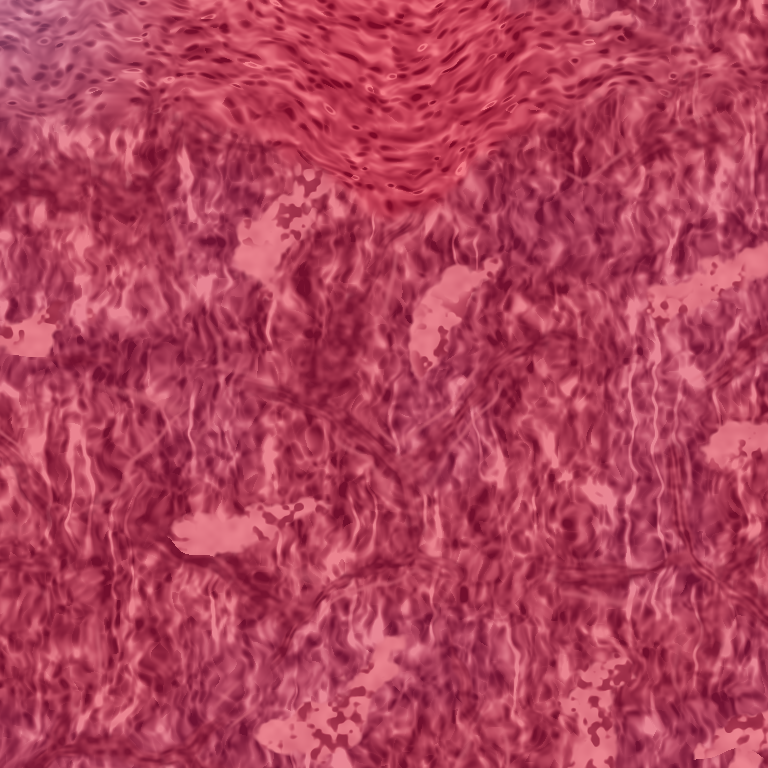
Write a WebGL 2 fragment shader that draws this texture.

```glsl
#version 300 es
precision highp float;

#define GLAND_SCALE 3.6
#define NUCLEUS_SCALE vec2(84.0, 52.0)
#define SPINDLE_SCALE vec2(44.0, 88.0)
#define CLEFT_SCALE vec2(38.0, 9.0)
#define CLEFT_STRENGTH 0.42
#define GRAIN_STRENGTH 1.0
#define SEPTUM_WIDTH 0.10
#define LUMEN_SHARE 0.72
#define EPITHELIUM_TONE 0.57
#define STROMA_TONE 0.62

uniform vec2 u_resolution;
out vec4 fragColor;

// Integer hash: two values in 0..1 per lattice point
vec2 hash2(vec2 cell) {
    uvec2 h = uvec2(ivec2(floor(cell))) * uvec2(1597u, 3812u) + uvec2(741u, 295u);
    for (int i = 0; i < 3; i++) {
        h = h * 1664525u + 10139u;
        h.x += h.y * 1664525u;
        h.y += h.x * 1664525u;
        h ^= h >> 16u;
    }
    return vec2(h & 65535u) / 65535.0;
}

float noise(vec2 p) {
    vec2 i = floor(p), f = fract(p);
    f = f * f * (3.0 - 2.0 * f);
    float low = mix(hash2(i).x, hash2(i + vec2(1, 0)).x, f.x);
    float high = mix(hash2(i + vec2(0, 1)).x, hash2(i + vec2(1, 1)).x, f.x);
    return mix(low, high, f.y);
}

// Two turned octaves, centred on zero
float rough(vec2 p) {
    vec2 turned = mat2(0.8, 0.6, -0.6, 0.8) * p;
    return 0.65 * noise(turned) + 0.45 * noise(p * 1.7 + 19.0) - 0.55;
}

vec2 wobble(vec2 p) {
    return vec2(noise(p), noise(p + 37.0)) - 0.5;
}

struct Cell { vec2 id; vec2 offset; float dist; float edge; };

// Nearest scattered centre and gap to the second nearest
Cell nearestCell(vec2 p) {
    Cell c = Cell(vec2(0), vec2(0), 9.0, 0.0);
    float second = 9.0;
    for (int y = -1; y <= 1; y++)
    for (int x = -1; x <= 1; x++) {
        vec2 id = floor(p) + vec2(x, y);
        vec2 offset = p - id - 0.05 - 0.9 * hash2(id);
        float d = length(offset);
        if (d < c.dist) {
            second = c.dist;
            c.id = id; c.offset = offset; c.dist = d;
        } else second = min(second, d);
    }
    c.edge = second - c.dist;
    return c;
}

// Stain ramp from dense nuclei to pale lumen
vec3 stain(float t) {
    t = clamp(t, 0.0, 1.0) * 3.0;
    vec3 c = mix(vec3(0.46, 0.06, 0.18), vec3(0.61, 0.17, 0.275), min(t, 1.0));
    c = mix(c, vec3(0.76, 0.30, 0.39), clamp(t - 1.0, 0.0, 1.0));
    return mix(c, vec3(0.92, 0.51, 0.56), clamp(t - 2.0, 0.0, 1.0));
}

float stromaFloor(float x) {
    float dip = (x - 0.52) / 0.15;
    return 0.84 + 0.05 * x - 0.15 * exp(-dip * dip);
}

// Upright smeared nuclei divided by pale clefts
float epithelium(vec2 p) {
    vec2 q = p + 0.018 * wobble(p * 22.0) + 0.008 * wobble(p * 60.0);
    Cell n = nearestCell(q * NUCLEUS_SCALE);
    float nucleus = 1.0 - smoothstep(0.15, 0.75, n.dist);
    float tone = EPITHELIUM_TONE - nucleus * mix(0.0, 0.40, hash2(n.id + 91.0).x);
    tone += GRAIN_STRENGTH * (0.85 * rough(q * vec2(105, 70)) + 0.45 * (noise(q * vec2(62, 22)) - 0.5));
    tone += 0.22 * (noise(p * vec2(20, 11)) - 0.5);
    float ridge = 1.0 - smoothstep(0.02, 0.14, abs(noise(q * CLEFT_SCALE) - 0.5));
    return tone + CLEFT_STRENGTH * ridge * smoothstep(0.35, 0.65, noise(p * vec2(25, 15) + 50.0));
}

// Wavy fibres with slender nuclei and a few pale gaps
float stroma(vec2 p) {
    vec2 q = vec2(p.x, p.y - 0.6 * stromaFloor(p.x)) + 0.03 * wobble(p * 16.0) + 0.01 * wobble(p * 50.0);
    Cell n = nearestCell(q * SPINDLE_SCALE);
    vec2 kind = hash2(n.id + 17.0);
    float spindle = (1.0 - smoothstep(0.1, 0.5, n.dist)) * smoothstep(0.2, 0.8, kind.x);
    float gap = smoothstep(0.12, 0.28, n.dist) * (1.0 - smoothstep(0.28, 0.5, n.dist));
    float tone = STROMA_TONE + 0.55 * (noise(q * vec2(34, 105)) - 0.5);
    tone += GRAIN_STRENGTH * 0.6 * rough(q * vec2(70, 110)) - 0.50 * spindle;
    return tone + 0.35 * gap * step(0.92, kind.y);
}

// Signed distance to a ragged tapered cavity inside a gland
float lumenDistance(Cell gland, vec2 p) {
    vec2 o = gland.offset / GLAND_SCALE, r = hash2(gland.id + 5.0);
    float angle = mix(0.15, 1.25, r.x), halfLength = mix(0.04, 0.10, r.y);
    vec2 axis = vec2(cos(angle), sin(angle));
    float along = clamp(dot(o, axis), -halfLength, halfLength);
    float radius = 0.023 - 0.009 * along / halfLength;
    float ragged = 0.036 * rough(p * 24.0) + 0.016 * rough(p * 75.0);
    return length(o - axis * along) - radius + ragged;
}

void main() {
    vec2 p = gl_FragCoord.xy / u_resolution.y;
    Cell gland = nearestCell((p + 0.07 * wobble(p * 6.0) + 0.02 * wobble(p * 25.0)) * GLAND_SCALE);

    // Glandular tissue, slightly violet in patches
    vec3 color = stain(epithelium(p));
    color += vec3(-0.01, 0.01, 0.025) * smoothstep(0.3, 0.7, noise(p * 7.0));

    // Pale rims and dark grainy septa between glands
    float rim = 1.0 - smoothstep(0.0, 0.04, abs(gland.edge - SEPTUM_WIDTH - 0.05));
    color = mix(color, stain(0.85), 0.6 * rim * smoothstep(0.5, 0.75, noise(p * 13.0 + 8.0)));
    float fibre = noise(vec2(gland.edge * 32.0, dot(p, vec2(48, 27)))) - 0.5;
    float septumTone = 0.30 + 0.6 * fibre + GRAIN_STRENGTH * 0.9 * rough(p * vec2(75, 85));
    float width = SEPTUM_WIDTH * mix(0.4, 1.8, noise(p * 8.0 + 21.0));
    float septum = 1.0 - smoothstep(0.3 * width, width, gland.edge + 0.08 * rough(p * 50.0));
    septum *= smoothstep(0.15, 0.5, noise(p * 9.0 + 70.0));
    color = mix(color, stain(septumTone), 0.85 * septum);

    // Cavities holding loose debris
    float d = lumenDistance(gland, p);
    float lumen = 1.0 - smoothstep(-0.005, 0.005, d);
    lumen *= step(hash2(gland.id + 63.0).x, LUMEN_SHARE);
    float debris = smoothstep(0.0, 0.2, rough(p * 85.0)) * smoothstep(0.35, 0.6, noise(p * 17.0 + 4.0));
    float lumenTone = 0.93 + 0.2 * rough(p * 60.0) - 0.55 * debris;
    color = mix(color, stain(lumenTone), lumen);

    // Broad red stroma dipping between the upper glands
    float ragged = 0.05 * rough(p * 22.0);
    float band = smoothstep(-0.02, 0.02, p.y - stromaFloor(p.x) + ragged);
    band *= 1.0 - smoothstep(-0.012, 0.014, p.y - 1.16 + 0.24 * p.x + ragged);
    float redness = smoothstep(0.1, 0.5, p.x) * (1.0 - smoothstep(0.6, 0.85, p.x));
    vec3 stromaColor = stain(stroma(p)) + vec3(0.04, -0.025, -0.025) * redness;
    color = mix(color, stromaColor, band);

    // Lavender light falling in from the upper left corner
    float glow = 1.0 - smoothstep(0.0, 0.28, distance(p, vec2(0.0, 1.0)));
    color = mix(color, color * 0.7 + vec3(0.22, 0.26, 0.33), 0.7 * glow);
    fragColor = vec4(clamp(color, 0.0, 1.0), 1.0);
}
```
